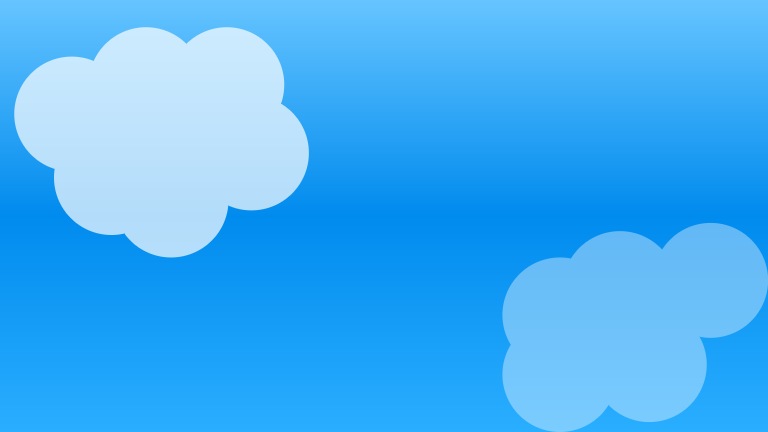
A Shadertoy shader for this background:

```glsl
// Two translucent puffy clouds over a blue sky that is deepest at mid height.
#define SKY_TOP vec3(0.40, 0.77, 1.00)
#define SKY_MIDDLE vec3(0.00, 0.545, 0.933)
#define SKY_BOTTOM vec3(0.165, 0.682, 1.00)
#define HORIZON 0.5
#define PUFF_RADIUS 0.133
#define LARGE_CLOUD_OPACITY 0.70
#define SMALL_CLOUD_OPACITY 0.38

// Puff centres in units of canvas height; the last large puff fills the core.
const vec2 LARGE_PUFFS[7] = vec2[7](
    vec2(0.166, 0.736), vec2(0.338, 0.804), vec2(0.525, 0.804),
    vec2(0.582, 0.646), vec2(0.396, 0.537), vec2(0.258, 0.589),
    vec2(0.394, 0.681));
const vec2 SMALL_PUFFS[5] = vec2[5](
    vec2(1.296, 0.271), vec2(1.435, 0.332), vec2(1.645, 0.351),
    vec2(1.503, 0.156), vec2(1.296, 0.133));

// Vertical gradient with its darkest band at the horizon.
vec3 skyColor(float height) {
    vec3 lower = mix(SKY_BOTTOM, SKY_MIDDLE, clamp(height / HORIZON, 0.0, 1.0));
    float rise = clamp((height - HORIZON) / (1.0 - HORIZON), 0.0, 1.0);
    return mix(lower, SKY_TOP, rise);
}

float circleDistance(vec2 p, vec2 center) {
    return length(p - center) - PUFF_RADIUS;
}

float largeCloudDistance(vec2 p) {
    float d = 1e3;
    for (int i = 0; i < 7; i++) d = min(d, circleDistance(p, LARGE_PUFFS[i]));
    return d;
}

float smallCloudDistance(vec2 p) {
    float d = 1e3;
    for (int i = 0; i < 5; i++) d = min(d, circleDistance(p, SMALL_PUFFS[i]));
    return d;
}

// Antialiased coverage of a signed distance.
float coverage(float d) {
    return clamp(0.5 - d * iResolution.y, 0.0, 1.0);
}

void mainImage(out vec4 fragColor, in vec2 fragCoord) {
    vec2 p = fragCoord / iResolution.y;
    vec3 color = skyColor(p.y);

    // Each merged silhouette is a single layer of white.
    color = mix(color, vec3(1.0), LARGE_CLOUD_OPACITY * coverage(largeCloudDistance(p)));
    color = mix(color, vec3(1.0), SMALL_CLOUD_OPACITY * coverage(smallCloudDistance(p)));

    fragColor = vec4(color, 1.0);
}
```
